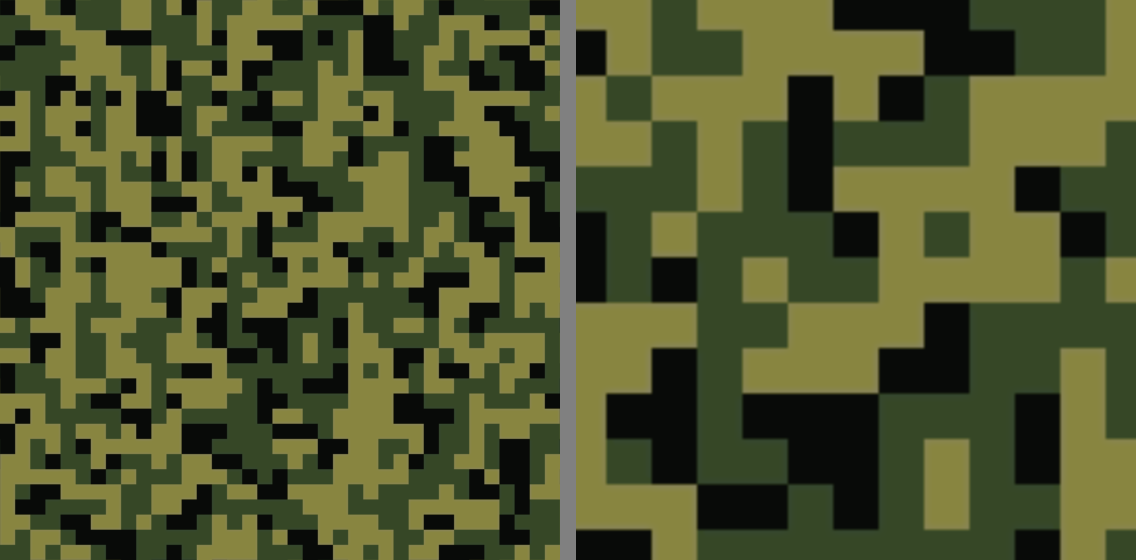
Left, the full canvas; right, a detail of the centre.
Give the GLSL for this pattern, as a WebGL 2 fragment shader.

```glsl
#version 300 es
precision highp float;
precision highp int;

// Digital camouflage: a grid of 37 square cells in black, green and khaki.
// Each cell takes the colour of its nearest stretched seed, so cells clump
// into bars, hooks and blobs; a few cells draw their own colour instead.

uniform vec2 u_resolution;
out vec4 fragColor;

const float CELLS = 37.0;
const vec3 BLACK = vec3(0.03, 0.04, 0.03);
const vec3 GREEN = vec3(0.21, 0.28, 0.15);
const vec3 KHAKI = vec3(0.535, 0.52, 0.25);

// Integer hash: three values in 0..1 for a lattice point and a salt
vec3 hash(vec2 p, float salt) {
    uvec3 v = uvec3(ivec3(p, salt)) * 1664525u + 1013904223u;
    v.x += v.y * v.z;
    v.y += v.z * v.x;
    v.z += v.x * v.y;
    v ^= v >> 16u;
    v.x += v.y * v.z;
    v.y += v.z * v.x;
    v.z += v.x * v.y;
    return vec3(v >> 8u) / exp2(24.0);
}

// Five-step palette: one part black, two green, two khaki
vec3 palette(float rank) {
    return rank < 1.0 ? BLACK : rank < 3.0 ? GREEN : KHAKI;
}

// Shuffles the five ranks within each row of five seeds, keeping shares even
float seedRank(vec2 seed) {
    vec2 strip = vec2(floor((seed.x + 0.5) / 5.0), seed.y);
    vec3 r = hash(strip, 1.0);
    float place = seed.x - 5.0 * strip.x;
    return mod(place * floor(1.0 + 4.0 * r.x) + floor(5.0 * r.y) + 0.5, 5.0);
}

vec3 cellColor(vec2 cell) {
    // Stray single cells
    vec3 stray = hash(cell, 2.0);
    if (stray.x < 0.14) return palette(5.0 * stray.y);

    // Nearest seed, each one stretched along x or y
    vec2 p = (cell + 0.5) / 1.63;
    vec2 home = floor(p);
    vec2 nearest = home;
    float best = 1e5;
    for (int y = -2; y <= 2; y++) {
        for (int x = -2; x <= 2; x++) {
            vec2 seed = home + vec2(x, y);
            vec3 r = hash(seed, 3.0);
            vec2 stretch = r.z < 0.55 ? vec2(0.7, 1.4) : vec2(1.4, 0.7);
            vec2 d = abs(seed + r.xy - p) * stretch;
            float dist = d.x + d.y;
            if (dist < best) {
                best = dist;
                nearest = seed;
            }
        }
    }
    return palette(seedRank(nearest));
}

float luma(vec3 c) {
    return dot(c, vec3(0.299, 0.587, 0.114));
}

void main() {
    vec2 grid = gl_FragCoord.xy / u_resolution.y * CELLS - 0.5;
    vec2 cell = floor(grid);
    vec2 f = grid - cell;

    vec3 a = cellColor(cell);
    vec3 b = cellColor(cell + vec2(1, 0));
    vec3 c = cellColor(cell + vec2(0, 1));
    vec3 d = cellColor(cell + vec2(1, 1));

    // Crisp edges, plus a wider blend for the hue
    float edge = max(0.055, 0.7 * CELLS / u_resolution.y);
    vec2 s = smoothstep(0.5 - edge, 0.5 + edge, f);
    vec2 t = smoothstep(0.28, 0.72, f);
    vec3 crisp = mix(mix(a, b, s.x), mix(c, d, s.x), s.y);
    vec3 soft = mix(mix(a, b, t.x), mix(c, d, t.x), t.y);

    // Khaki turns greyer where it borders other colours
    vec3 color = crisp;
    color.b = max(crisp.b, soft.b + luma(crisp) - luma(soft));
    fragColor = vec4(clamp(color, 0.0, 1.0), 1.0);
}
```
